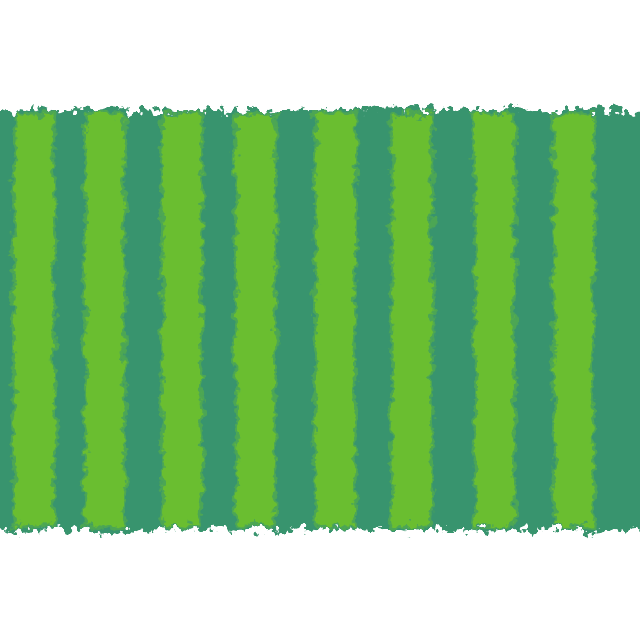
This pattern is drawn by a Shadertoy shader. Its source:

```glsl
// Teal horizontal band with eight lime stripes, all with rough, frayed edges.

const vec3 WHITE = vec3(1.0);
const vec3 TEAL  = vec3(0.22, 0.58, 0.43);
const vec3 BLEND = vec3(0.30, 0.65, 0.33);
const vec3 LIME  = vec3(0.415, 0.745, 0.19);

const int   STRIPES           = 8;
const float STRIPE_HALF_WIDTH = 0.0315;
const float BAND_HALF_HEIGHT  = 0.3285;
const float FRINGE            = 0.0022;  // half width of the blended rim
const float BORDER            = 0.004;   // teal left around stripe ends

// Integer hash of a lattice cell, 0 to 1
float hash(vec2 cell, uint seed) {
    uvec2 q = uvec2(ivec2(cell)) * uvec2(1597u, 3812u) + seed * 7919u;
    uint n = (q.x ^ (q.y * 2657u)) * 74761u;
    n = (n ^ (n >> 15)) * 48271u;
    n = (n ^ (n >> 13)) * 69621u;
    return float((n ^ (n >> 16)) & 65535u) / 65535.0;
}

float valueNoise(vec2 p, uint seed) {
    vec2 cell = floor(p), f = fract(p);
    f = f * f * (3.0 - 2.0 * f);
    float low  = mix(hash(cell, seed), hash(cell + vec2(1, 0), seed), f.x);
    float high = mix(hash(cell + vec2(0, 1), seed), hash(cell + vec2(1, 1), seed), f.x);
    return mix(low, high, f.y);
}

// Three octaves, centred on zero
float roughness(vec2 p, uint seed) {
    float sum = 0.0, weight = 0.5;
    for (uint i = 0u; i < 3u; i++) {
        sum += weight * (valueNoise(p, seed + i) - 0.5);
        p = p * 2.03 + 17.3;
        weight *= 0.6;
    }
    return sum;
}

// Uneven spacing: a slow bow plus a small alternating shift
float stripeCentre(float i) {
    float bow = 0.0011 * i * (7.0 - i);
    float shift = 0.002 * (1.0 - 2.0 * mod(i, 2.0));
    return 0.0514 + 0.121 * i - bow + shift;
}

float stripesDistance(float x) {
    float d = 1.0;
    for (int i = 0; i < STRIPES; i++)
        d = min(d, abs(x - stripeCentre(float(i))) - STRIPE_HALF_WIDTH);
    return d;
}

// Coverage of the inside of a signed distance
float fill(float d, float blur) {
    return 1.0 - smoothstep(-blur, blur, d);
}

void mainImage(out vec4 fragColor, in vec2 fragCoord) {
    vec2 uv = fragCoord / iResolution.xy;
    float blur = 0.8 / iResolution.y;

    // Band with fine, crumbling top and bottom edges
    float band = abs(uv.y - 0.5) - BAND_HALF_HEIGHT;
    float frayedBand = band + 0.034 * roughness(uv * 95.0, 3u);

    // Stripes with softer, tufted sides
    float stripes = max(stripesDistance(uv.x), band + BORDER);
    stripes += 0.019 * roughness(uv * 85.0, 29u);
    stripes = max(stripes, frayedBand + BORDER);

    // Layers from back to front
    vec3 colour = mix(WHITE, TEAL, fill(frayedBand, blur));
    colour = mix(colour, BLEND, fill(stripes - FRINGE, blur));
    colour = mix(colour, LIME, fill(stripes + FRINGE, blur));
    fragColor = vec4(colour, 1.0);
}
```
